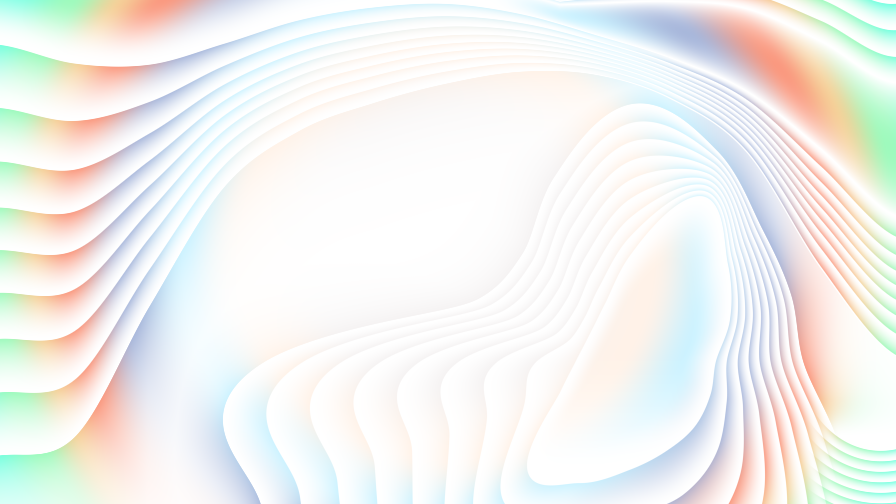
A Shadertoy shader for this background:

```glsl
// Upper and lower border of the sweeping bundle, evenly spaced in x
const vec2 SWEEP[13] = vec2[13](
    vec2(38, 390), vec2(54, 374), vec2(55, 262), vec2(37, 160), vec2(17, 112),
    vec2(6, 88), vec2(3, 71), vec2(12, 61), vec2(30, 64), vec2(50, 85),
    vec2(78, 130), vec2(128, 230), vec2(185, 305));

// Inner and outer radius of the nested loops, evenly spaced in angle
const vec2 LOOPS[16] = vec2[16](
    vec2(73, 148), vec2(92, 149), vec2(118, 160), vec2(153, 195),
    vec2(90, 220), vec2(54, 170), vec2(43, 130), vec2(41, 140),
    vec2(46, 312), vec2(63, 340), vec2(124, 380), vec2(112, 400),
    vec2(92, 400), vec2(82, 400), vec2(78, 300), vec2(74, 195));

vec2 spline(vec2 a, vec2 b, vec2 c, vec2 d, float t) {
    return b + 0.5 * t * (c - a + t * (2.0 * a - 5.0 * b + 4.0 * c - d
        + t * (3.0 * (b - c) + d - a)));
}

vec2 sweepBorders(float x) {
    float k = clamp(x / 64.0, 0.0, 11.999);
    int i = int(k);
    return spline(SWEEP[max(i - 1, 0)], SWEEP[i], SWEEP[i + 1],
                  SWEEP[min(i + 2, 12)], fract(k));
}

vec2 loopRadii(float angle) {
    float k = mod(angle / 6.28319 * 16.0 + 16.0, 16.0);
    int i = int(k);
    return 1.0 / spline(1.0 / LOOPS[(i + 15) % 16], 1.0 / LOOPS[i % 16],
                        1.0 / LOOPS[(i + 1) % 16], 1.0 / LOOPS[(i + 2) % 16], fract(k));
}

// Sharp edge at each whole level, fading to nothing before the next
float band(float level, float width) {
    float f = fract(level);
    return pow(1.0 - f, 1.7) * smoothstep(0.0, clamp(width, 0.001, 0.7), f);
}

// Spectrum by distance from the middle of the canvas
vec3 spectrum(float r) {
    vec3 c = mix(vec3(0.96, 0.95, 0.95), vec3(1.0, 0.95, 0.91), smoothstep(110.0, 175.0, r));
    c = mix(c, vec3(0.80, 0.95, 1.0), smoothstep(175.0, 225.0, r));
    c = mix(c, vec3(0.66, 0.72, 0.86), smoothstep(225.0, 278.0, r));
    c = mix(c, vec3(0.98, 0.60, 0.50), smoothstep(278.0, 325.0, r));
    c = mix(c, vec3(0.96, 0.82, 0.60), smoothstep(325.0, 358.0, r));
    c = mix(c, vec3(0.62, 0.98, 0.74), smoothstep(352.0, 388.0, r));
    return mix(c, vec3(0.45, 1.0, 0.88), smoothstep(388.0, 430.0, r));
}

void mainImage(out vec4 fragColor, in vec2 fragCoord) {
    // The canvas spans 768 by 432 units, y pointing down
    float unit = 432.0 / iResolution.y;
    vec2 p = fragCoord * unit;
    p.y = 432.0 - p.y;
    float rightSide = smoothstep(480.0, 600.0, p.x);

    // Sweeping bundle
    vec2 border = sweepBorders(p.x);
    float u = (p.y - border.x) / (border.y - border.x);
    float level = 8.0 * (u - 0.035 * sin(6.28319 * u));
    float levelWidth = fwidth(level);
    float sweep = mix(band(level, levelWidth), band(-level, levelWidth), rightSide);

    // Glow and ribbons above the bundle
    float above = border.x - p.y;
    float t = above / (16.0 + 0.34 * max(p.x - 480.0, 0.0));
    float ribbon = -5.0 * (t - 1.0);
    float ribbonWidth = fwidth(ribbon);
    float glow = t < 1.0 ? 4.0 * t * (1.0 - t) : band(ribbon, ribbonWidth);
    float crest = mix(pow(smoothstep(0.0, 55.0, above), 1.3), glow,
                      smoothstep(420.0, 500.0, p.x));

    // Nested loops around the lens
    vec2 q = p - vec2(540, 310);
    vec2 radii = loopRadii(atan(-q.y, q.x));
    float ring = 8.0 * (length(q) - radii.x) / (radii.y - radii.x);
    float ringSlope = length(vec2(dFdx(ring), dFdy(ring)));
    float loops = band(ring, ringSlope * 1.4);
    float lens = smoothstep(0.0, 0.4, 1.0 - length(q) / radii.x)
               * (1.0 - smoothstep(300.0, 410.0, p.y));

    // Soft shadows cast into the open valley
    float slope = (sweepBorders(p.x + 2.0).y - border.y) / 2.0;
    float below = (p.y - border.y) / sqrt(1.0 + slope * slope);
    float sweepShadow = exp(-max(below, 0.0) / 32.0) * (1.0 - rightSide);
    float outside = max(ring - 8.0, 0.0) * unit / max(ringSlope, 0.001);
    float valley = max(sweepShadow, exp(-outside / 18.0));

    // Fan of fine curves in the lower right corner
    float fan = (length((p - vec2(755, 300)) * vec2(1.2, 1.0)) - 86.0) / 9.0;
    float fanBand = band(fan, fwidth(fan));
    float corner = smoothstep(690.0, 720.0, p.x) * smoothstep(340.0, 375.0, p.y);

    // Layers joined with smooth borders
    float shade = ring < 0.0 ? lens : loops;
    shade = mix(shade, valley, smoothstep(0.0, ringSlope * 1.4, ring - 8.0));
    shade = mix(shade, fan > 0.0 ? fanBand : 0.0, corner);
    shade = mix(sweep, shade, smoothstep(0.0, levelWidth, level - 8.0));
    shade = u < 0.0 ? crest : shade;

    vec3 color = mix(vec3(1.0), spectrum(length(p - vec2(384, 216))), clamp(shade, 0.0, 1.0));
    fragColor = vec4(color, 1.0);
}
```
